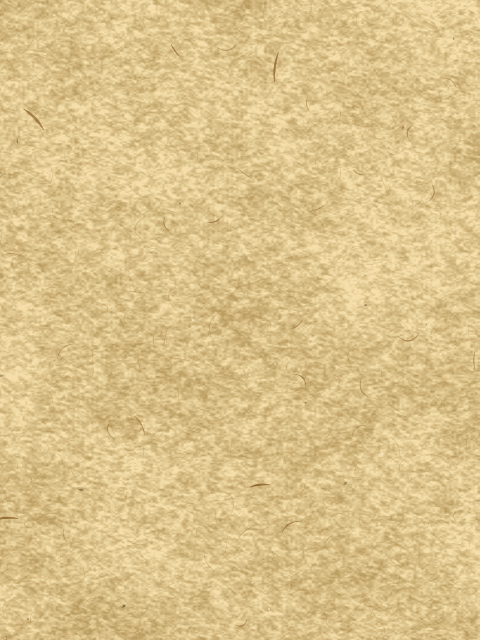
Give the GLSL for this texture, as a Shadertoy shader.

```glsl
// Aged handmade paper: a warm tan sheet with fine, sideways-drawn grain and soft
// blotches, strewn with curved plant fibres and specks.
// Value noise makes the sheet; jittered cells scatter the tapered, bent fibres.

#define PAPER_DARK  vec3(0.775, 0.665, 0.435)
#define PAPER_LIGHT vec3(0.935, 0.845, 0.635)
#define HAIR_COLOR  vec3(0.66, 0.50, 0.25)
#define FIBRE_COLOR vec3(0.50, 0.33, 0.11)
#define SPECK_COLOR vec3(0.36, 0.29, 0.18)
#define CHALK_COLOR vec3(0.97, 0.94, 0.84)
#define PAPER_TONE  0.63
#define GRAIN_GAIN  1.0
#define BLOTCH_GAIN 0.85
#define HAIR_ALPHA  0.33

float hash(vec2 p) {
    return fract(sin(dot(p, vec2(12.9898, 78.233))) * 43758.5453);
}

float noise(vec2 p) {
    vec2 cell = floor(p), f = fract(p);
    f = f * f * (3.0 - 2.0 * f);
    float low  = mix(hash(cell), hash(cell + vec2(1, 0)), f.x);
    float high = mix(hash(cell + vec2(0, 1)), hash(cell + vec2(1, 1)), f.x);
    return mix(low, high, f.y);
}

// Layered noise, centred on zero
float fbm(vec2 p) {
    float sum = 0.0, gain = 0.5;
    for (int i = 0; i < 5; i++) {
        sum += gain * (noise(p) - 0.5);
        p = mat2(0.96, 0.28, -0.28, 0.96) * p * 2.1 + 17.3;
        gain *= 0.62;
    }
    return sum;
}

mat2 rotation(float angle) {
    float c = cos(angle), s = sin(angle);
    return mat2(c, -s, s, c);
}

// Short wavy strokes of several sizes, stretched sideways
float grain(vec2 p) {
    p.y += 0.006 * (noise(p * vec2(38.0, 30.0)) - 0.5);
    float coarse = noise(rotation(0.25) * p * vec2(58.0, 125.0) + 31.0) - 0.5;
    float strokes = noise(rotation(-0.2) * p * vec2(125.0, 235.0) + 7.0) - 0.5;
    float fine = noise(p * vec2(270.0, 390.0) + 53.0) - 0.5;
    return 0.5 * coarse + 0.9 * strokes + 0.75 * fine;
}

// Coverage of one bent fibre that thins toward its ends
float fibre(vec2 p, float halfLength, float width, float bend, float pixel) {
    float x = clamp(p.x, -halfLength, halfLength);
    float k = bend / halfLength;
    vec2 offset = p - vec2(x, k * x * x);
    float slope = 2.0 * k * x;
    float along = x / halfLength;
    float d = length(offset) / sqrt(1.0 + slope * slope);
    float w = width * (1.0 - 0.75 * along * along);
    return 1.0 - smoothstep(w - 0.6 * pixel, w + 0.6 * pixel, d);
}

// Scatters at most one fibre per cell; half length stays below the cell size
float scatter(vec2 p, float size, float chance, float halfLength,
              float width, float curl, float seed, float pixel) {
    vec2 home = floor(p / size);
    float cover = 0.0;
    for (int j = -1; j <= 1; j++)
    for (int i = -1; i <= 1; i++) {
        vec2 cell = home + vec2(i, j);
        vec2 key = cell + seed;
        if (hash(key) > chance) continue;
        vec2 centre = (cell + vec2(hash(key + 3.1), hash(key + 5.7))) * size;
        vec2 q = rotation(6.2832 * hash(key + 9.2)) * (p - centre);
        float len = halfLength * mix(0.45, 1.0, hash(key + 12.4));
        float thick = width * mix(0.6, 1.2, hash(key + 15.8));
        float bend = curl * (2.0 * hash(key + 19.6) - 1.0);
        float strength = mix(0.45, 1.0, hash(key + 23.3));
        cover = max(cover, strength * fibre(q, len, thick, bend, pixel));
    }
    return cover;
}

void mainImage(out vec4 fragColor, in vec2 fragCoord) {
    vec2 p = fragCoord / iResolution.y;
    float pixel = 1.0 / iResolution.y;

    // Sheet tone: blotches, shaded top and bottom, grain
    float blotch = fbm(p * vec2(5.0, 8.0) + 4.0);
    float shade = 0.10 * smoothstep(0.72, 1.0, p.y) + 0.12 * smoothstep(0.28, 0.0, p.y);
    float tone = PAPER_TONE + BLOTCH_GAIN * blotch - shade + GRAIN_GAIN * grain(p);
    vec3 color = mix(PAPER_DARK, PAPER_LIGHT, clamp(tone, -0.25, 1.15));

    // Faint hairs, denser in the darker blotches
    float hairs = scatter(p, 0.042, 0.75, 0.020, 0.0007, 0.9, 11.0, pixel);
    hairs = max(hairs, scatter(p, 0.030, 0.6, 0.010, 0.0007, 0.7, 47.0, pixel));
    color = mix(color, HAIR_COLOR, HAIR_ALPHA * hairs * (1.0 - 1.5 * blotch));

    // Distinct fibres, then a few bold slivers
    float thin = scatter(p, 0.11, 0.42, 0.018, 0.0010, 0.6, 83.0, pixel);
    float bold = scatter(p, 0.23, 0.38, 0.030, 0.0021, 0.15, 129.0, pixel);
    color = mix(color, FIBRE_COLOR, max(0.6 * thin, 0.85 * bold));

    // Dark specks and chalky flecks
    float specks = scatter(p, 0.12, 0.28, 0.0035, 0.0017, 0.2, 171.0, pixel);
    float chalk = scatter(p, 0.10, 0.30, 0.0025, 0.0013, 0.2, 215.0, pixel);
    color = mix(color, SPECK_COLOR, 0.75 * specks);
    color = mix(color, CHALK_COLOR, 0.8 * chalk);

    fragColor = vec4(color, 1.0);
}
```
